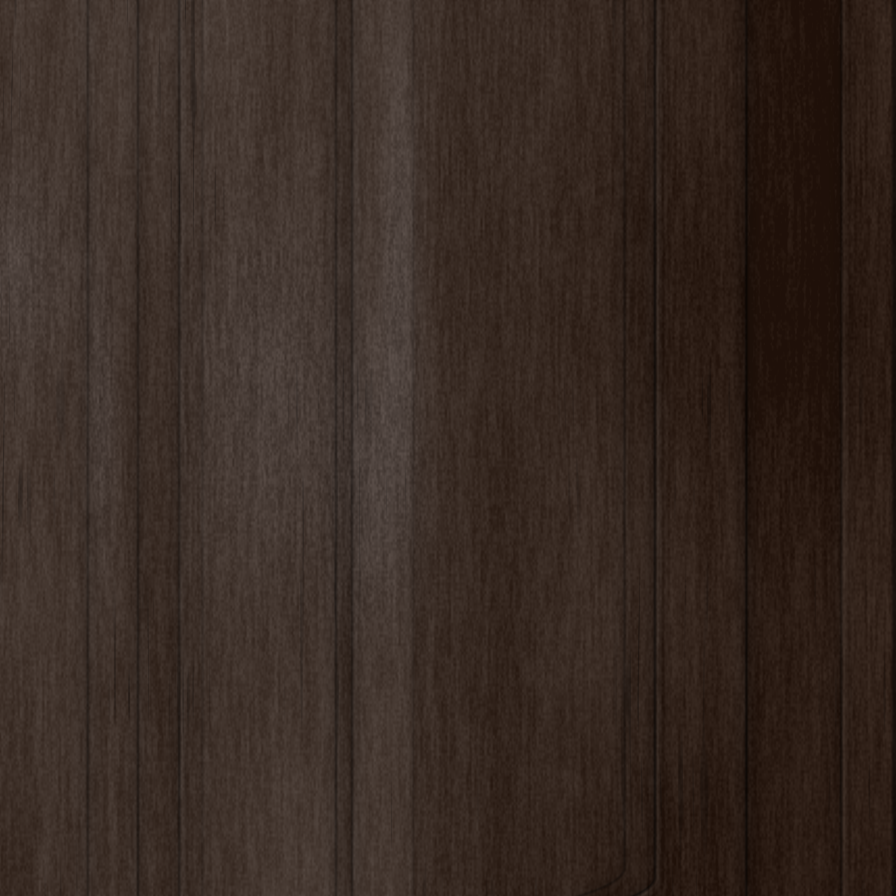
Write a Shadertoy shader that draws this texture.

```glsl
// Dark stained wood panelling: upright boards, grooves, fine grain and soft sheen.
#define DARK_WOOD vec3(0.125, 0.070, 0.040)
#define LIGHT_WOOD vec3(0.300, 0.252, 0.226)
#define SHEEN_COLOR vec3(0.335, 0.302, 0.292)
#define GROOVE_WIDTH 0.0017
#define GRAIN_AMOUNT 0.34
#define PORE_AMOUNT 0.38
#define CLOUD_AMOUNT 0.30
#define STREAK_AMOUNT 0.25
#define RIDGE_SPACING 0.0062
#define CORNER_HEIGHT 0.032
#define CORNER_REACH 0.05

// Board edges: position, tone of the board on the right, groove depth, lip light
const int EDGE_COUNT = 11;
const vec4 EDGES[EDGE_COUNT] = vec4[](
    vec4(0.098, 0.55, 0.30, 0.28), vec4(0.154, 0.50, 0.30, 0.05),
    vec4(0.200, 0.57, 0.34, 0.60), vec4(0.226, 0.64, 0.14, 0.28),
    vec4(0.375, 0.50, 0.30, 0.35), vec4(0.393, 0.70, 0.34, 0.28),
    vec4(0.461, 0.52, 0.12, 0.00), vec4(0.697, 0.44, 0.28, 0.25),
    vec4(0.731, 0.38, 0.50, 1.15), vec4(0.833, 0.22, 0.55, 0.05),
    vec4(0.939, 0.44, 0.34, 0.80));

// Soft reflections: centre, then radii
const int SHEEN_COUNT = 5;
const vec4 SHEENS[SHEEN_COUNT] = vec4[](
    vec4(0.115, 0.53, 0.018, 0.16), vec4(0.30, 0.56, 0.09, 0.22),
    vec4(0.445, 0.72, 0.022, 0.22), vec4(0.01, 0.70, 0.08, 0.12),
    vec4(0.420, 0.46, 0.050, 0.16));

float hash(vec2 p) {
    vec3 q = fract(p.xyx * vec3(0.1031, 0.1030, 0.0973));
    q += dot(q, q.yzx + 33.33);
    return fract((q.x + q.y) * q.z);
}

float noise(vec2 p) {
    vec2 i = floor(p), f = fract(p);
    f = f * f * (3.0 - 2.0 * f);
    return mix(mix(hash(i), hash(i + vec2(1, 0)), f.x),
               mix(hash(i + vec2(0, 1)), hash(i + vec2(1, 1)), f.x), f.y);
}

float bell(float x) { return exp(-x * x); }

// Signed distance to an edge; the raised panel's lip curves left at its foot
float edgeDistance(vec2 uv, float x) {
    float isLip = step(0.69, x) * step(x, 0.74);
    float t = isLip * max(0.0, 1.0 - (uv.y + (x - 0.697) * 0.3) / CORNER_HEIGHT);
    float slope = 2.0 * CORNER_REACH * t / CORNER_HEIGHT;
    return (uv.x - x + CORNER_REACH * t * t) / sqrt(1.0 + slope * slope);
}

void mainImage(out vec4 fragColor, in vec2 fragCoord) {
    vec2 uv = fragCoord / iResolution.xy;
    float soft = max(0.0012, 1.0 / iResolution.x);
    float width = max(GROOVE_WIDTH, 0.8 * soft);

    // Boards, grooves, lit lips and fine ridges beside them
    float tone = 0.56, shade = 1.0, light = 0.0;
    for (int i = 0; i < EDGE_COUNT; i++) {
        vec4 e = EDGES[i];
        float d = edgeDistance(uv, e.x);
        float inside = smoothstep(-soft, soft, d);
        float wear = 0.75 + 0.4 * noise(vec2(e.x * 91.0, uv.y * 6.0));
        tone = mix(tone, e.y, inside);
        shade *= 1.0 - e.z * wear * bell(d / width);
        shade *= 1.0 - 0.25 * e.z * bell(d / 0.012);
        light += 0.50 * e.w * wear * bell((d - 1.8 * width) / width);
        float ridge = cos(6.2832 * d / RIDGE_SPACING);
        light += 0.18 * e.w * inside * ridge * exp(-max(d, 0.0) / 0.012);
    }

    // Broad light and dark clouds, and shadow gathering to the right of centre
    tone += CLOUD_AMOUNT * (noise(uv * vec2(9.0, 3.0) + 4.0) - 0.5);
    tone += 0.12 * (noise(uv * vec2(38.0, 2.5) + 8.0) - 0.5);
    tone += 0.10 * (1.0 - 2.0 * smoothstep(0.38, 0.68, uv.x));

    // Long grain, fine pores and sparse thin dark streaks
    vec2 g = vec2(uv.x + 0.004 * noise(uv * vec2(12.0, 5.0)), uv.y);
    float grain = 0.30 * noise(g * vec2(110.0, 5.0))
                + 0.70 * noise(g * vec2(330.0, 24.0) + 17.0) - 0.5;
    float pores = 0.4 * noise(g * vec2(480.0, 130.0) + 31.0)
                + 0.6 * noise(uv * vec2(430.0, 310.0) + 13.0) - 0.5;
    float streak = smoothstep(0.78, 0.95, noise(g * vec2(330.0, 9.0) + 53.0))
                 * smoothstep(0.50, 0.85, noise(uv * vec2(14.0, 4.0) + 71.0));
    tone += GRAIN_AMOUNT * grain + PORE_AMOUNT * pores + light;
    vec3 color = mix(DARK_WOOD, LIGHT_WOOD, clamp(tone, 0.0, 1.4));
    color *= shade * (1.0 - STREAK_AMOUNT * streak);

    // Cool sheen on the left, warmer stain on the right
    float sheen = 0.0;
    for (int i = 0; i < SHEEN_COUNT; i++) {
        vec2 q = (uv - SHEENS[i].xy) / SHEENS[i].zw;
        sheen += 0.38 * exp(-dot(q, q));
    }
    vec3 gloss = SHEEN_COLOR * shade * (1.0 + 0.45 * pores + 0.25 * grain);
    color = mix(color, gloss, min(sheen, 0.5));
    color *= mix(vec3(1.05), vec3(0.98, 0.91, 0.85), smoothstep(0.5, 0.95, uv.x));

    // Dark seam at the right border
    color *= 1.0 - 0.5 * smoothstep(0.993, 0.998, uv.x);
    fragColor = vec4(color, 1.0);
}
```
